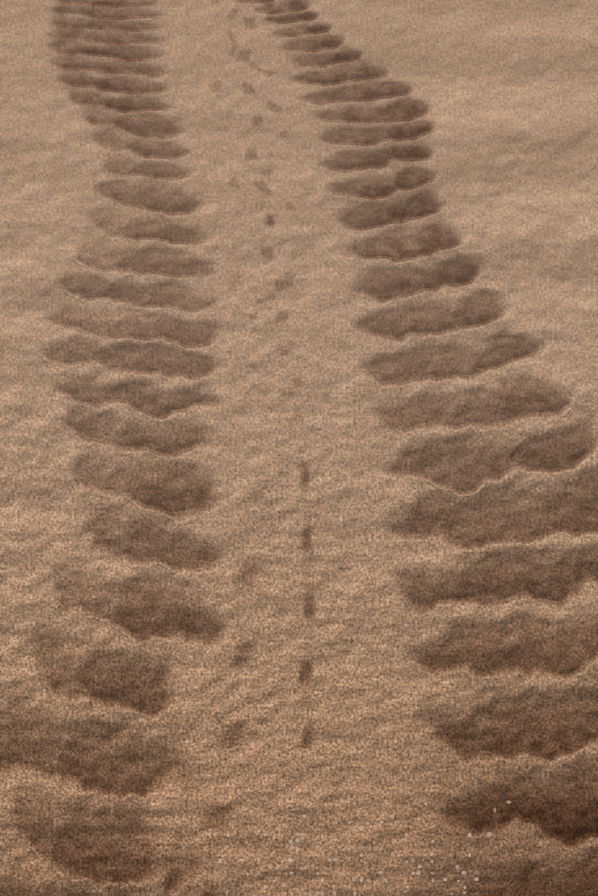
Write a Shadertoy shader that draws this texture.

```glsl
#define ROW_RATE 10.6
#define HORIZON 0.117
#define PIT_DEPTH 0.18
#define RELIEF 0.34
#define GRAIN 0.33
#define SAND_FAR vec3(0.665, 0.548, 0.452)
#define SAND_NEAR vec3(0.615, 0.480, 0.372)
#define SHADE_FAR vec3(0.400, 0.300, 0.240)
#define SHADE_NEAR vec3(0.290, 0.190, 0.130)

vec2 hash2(vec2 c) {
    vec3 a = fract(c.xyx * vec3(0.1031, 0.1030, 0.0973));
    a += dot(a, a.yzx + 33.33);
    return fract((a.xx + a.yz) * a.zy);
}

float cornerSlope(vec2 cell, vec2 offset) {
    return dot(hash2(cell) * 2.0 - 1.0, offset);
}

float gradientNoise(vec2 p) {
    vec2 i = floor(p), f = p - i, w = f * f * f * (f * (f * 6.0 - 15.0) + 10.0);
    vec2 e = vec2(1, 0);
    return mix(mix(cornerSlope(i, f), cornerSlope(i + e, f - e), w.x),
               mix(cornerSlope(i + e.yx, f - e.yx), cornerSlope(i + 1.0, f - 1.0), w.x), w.y);
}

// Repeating soft marks along y
float beat(float y, float start, float period) {
    return smoothstep(0.1, 0.9, cos(6.2832 * (y - start) / period));
}

// Perspective: rows of prints widen toward the viewer
float rowAt(float y) { return ROW_RATE * log(y + HORIZON); }
float rowCentre(float row) { return exp(row / ROW_RATE) - HORIZON; }
float rowSpacing(float y) { return (y + HORIZON) / ROW_RATE; }

// Inner and outer border of the left (0) or right (1) band
vec2 bandEdges(float side, float y) {
    float bulge = (y - mix(0.17, 0.12, side)) / 0.06;
    bulge = exp(-bulge * bulge);
    if (side > 0.5)
        return vec2(0.26 + 0.234 * sqrt(max(y, 0.0)), 0.338 + 0.651 * y + 0.059 * bulge);
    return vec2(0.182 + 0.0625 * smoothstep(0.0, 0.35, y) - 0.039 * smoothstep(0.65, 0.8, y),
                0.078 + 0.021 * sin(18.0 * y - 2.4) - 0.091 * smoothstep(0.7, 0.86, y) + 0.025 * bulge);
}

// Soft mask of a band, heavier toward its outer border
float bandMask(float side, vec2 p) {
    vec2 edges = bandEdges(side, p.y);
    float across = (p.x - edges.x) / (edges.y - edges.x);
    return smoothstep(-0.05, 0.75, across) * smoothstep(1.06, 0.9, across);
}

// Scooped prints: a broad one and a smaller outer one per row and side
float pits(vec2 p) {
    float spacing = rowSpacing(p.y);
    vec2 ground = vec2(p.x * 20.0, rowAt(p.y) * 1.2);
    p += spacing * vec2(0.5 * gradientNoise(ground), 0.36 * gradientNoise(ground + 17.0));
    p.y += 0.12 * spacing * gradientNoise(ground * 3.0);
    float depth = 0.0;
    for (float side = 0.0; side < 2.0; side++) {
        float phase = mix(smoothstep(0.52, 0.28, p.y), 0.5, side) - 0.42;
        float nearest = round(rowAt(p.y) - phase);
        for (float k = -1.0; k < 2.0; k++)
        for (float lobe = 0.0; lobe < 2.0; lobe++) {
            float row = nearest + k;
            vec2 jitter = hash2(vec2(row + 90.0, side * 7.0 + lobe * 3.0 + 5.0));
            float y = rowCentre(row + phase - 0.25 * lobe);
            vec2 edges = bandEdges(side, y);
            float width = edges.y - edges.x;
            vec2 centre = vec2(edges.x + width * mix(0.39, 0.83, lobe), y);
            vec2 radius = vec2(abs(width) * mix(0.44, 0.24, lobe), rowSpacing(y) * mix(0.44, 0.54, jitter.y));
            vec2 v = (p - centre) / radius;
            v.y += 0.3 * v.x * (side * 2.0 - 1.0);
            // Fades in at the top, ends crisply at the lower rim
            float rim = mix(0.42, 0.80, smoothstep(-0.4, 0.6, v.y));
            float scoop = smoothstep(1.06, rim, length(v)) * (0.66 + 0.34 * v.y);
            float strength = 0.8 + 0.2 * jitter.x + lobe * mix(-0.25, 0.15, side);
            depth = max(depth, scoop * strength);
        }
    }
    return depth;
}

// Height of the sand; gently rippled outside the smooth central path
float height(vec2 p, float pit) {
    float path = smoothstep(0.16, 0.08, abs(p.x - 0.27 - 0.08 * p.y));
    float ripples = 0.011 * gradientNoise(vec2(p.x * 5.0 + 2.0, p.y * 17.0)) * mix(1.0, 0.35, path);
    float lumps = 0.005 * gradientNoise(p * vec2(24.0, 36.0)) + 0.003 * gradientNoise(p * vec2(60.0, 85.0));
    return ripples + lumps * (0.4 + p.y) - rowSpacing(p.y) * PIT_DEPTH * pit;
}

void mainImage(out vec4 fragColor, in vec2 fragCoord) {
    // Canvas heights, y measured downward from the top
    vec2 p = vec2(fragCoord.x, iResolution.y - fragCoord.y) / iResolution.y;

    // Light from the upper left
    vec2 e = vec2(0.0025, 0.0), below = p + e.yx, beside = p + e;
    float pit = pits(p), h = height(p, pit);
    float slope = (height(below, pits(below)) - h + 0.5 * (height(beside, pits(beside)) - h)) / e.x;

    // Shadowed prints, crowded far bands and the churned near corner
    float rough = gradientNoise(p * vec2(55.0, 80.0)) + 0.6 * gradientNoise(p * vec2(120.0, 160.0));
    float shade = pit * (0.85 + 0.4 * rough);
    float farBand = bandMask(0.0, p) * smoothstep(0.26, 0.04, p.y) + bandMask(1.0, p) * smoothstep(0.42, 0.2, p.y);
    shade += 0.28 * farBand * (1.0 + rough);
    shade += 0.2 * smoothstep(0.80, 0.93, p.y) * smoothstep(0.42, 0.52, p.x);
    shade += 0.12 * smoothstep(0.88, 1.0, p.y);

    // Tail line, small steps beside it, and the worn left shoulder
    float wander = 0.008 * gradientNoise(vec2(3.3, p.y * 14.0)) + 0.006 * gradientNoise(p * 70.0);
    float tail = p.x - 0.272 - 0.07 * smoothstep(0.0, 0.6, p.y) - wander;
    float dashes = 0.2 + 0.8 * beat(p.y, 0.603, 0.0735);
    shade += 0.6 * dashes * smoothstep(0.009, 0.002, abs(tail))
           * smoothstep(0.42, 0.55, p.y) * smoothstep(0.88, 0.8, p.y);
    float stride = tail - 0.006 * sin(p.y * 62.0);
    shade += 0.4 * beat(p.y, 0.318, 0.0365) * smoothstep(0.009, 0.003, abs(stride)) * smoothstep(0.5, 0.4, p.y);
    shade += 0.35 * smoothstep(0.2, 0.42, gradientNoise(p * vec2(48.0, 70.0)))
           * smoothstep(0.07, 0.02, abs(tail)) * smoothstep(0.52, 0.4, p.y);
    float shoulder = p.x - 0.368 + 0.137 * p.y - 0.02 * gradientNoise(p * vec2(13.0, 19.0));
    shade += 0.4 * beat(p.y, 0.638, 0.091) * smoothstep(0.018, 0.002, abs(shoulder)) * smoothstep(0.48, 0.6, p.y);

    vec3 sand = mix(SAND_FAR, SAND_NEAR, smoothstep(0.3, 1.0, p.y));
    vec3 shadow = mix(SHADE_FAR, SHADE_NEAR, smoothstep(0.3, 0.95, p.y));
    vec3 col = mix(sand, shadow, clamp(shade, 0.0, 1.0));
    col *= clamp(1.0 + RELIEF * slope, 0.72, 1.14);

    // Grains, coarser toward the viewer
    float grain = gradientNoise(p * 347.0 + 0.3) + 0.6 * gradientNoise(p * 251.0 + 40.0);
    col *= 1.0 + GRAIN * mix(0.55, 1.5, smoothstep(0.1, 1.0, p.y)) * grain;

    // Pale shell chips scattered along the near edge
    vec2 q = p * 140.0, cell = floor(q), seed = hash2(cell + 11.0), pick = hash2(cell + 71.0);
    float chip = length((q - cell - 0.3 - 0.4 * seed) * (0.9 + seed.yx));
    float cluster = smoothstep(0.86, 0.99, p.y) * smoothstep(0.22, 0.06, abs(p.x - 0.38));
    float present = step(1.0 - 0.2 * cluster, pick.x);
    col = mix(col, vec3(0.76, 0.70, 0.66), (0.35 + 0.5 * pick.y) * present * smoothstep(0.5, 0.25, chip));

    fragColor = vec4(clamp(col, 0.0, 1.0), 1.0);
}
```
